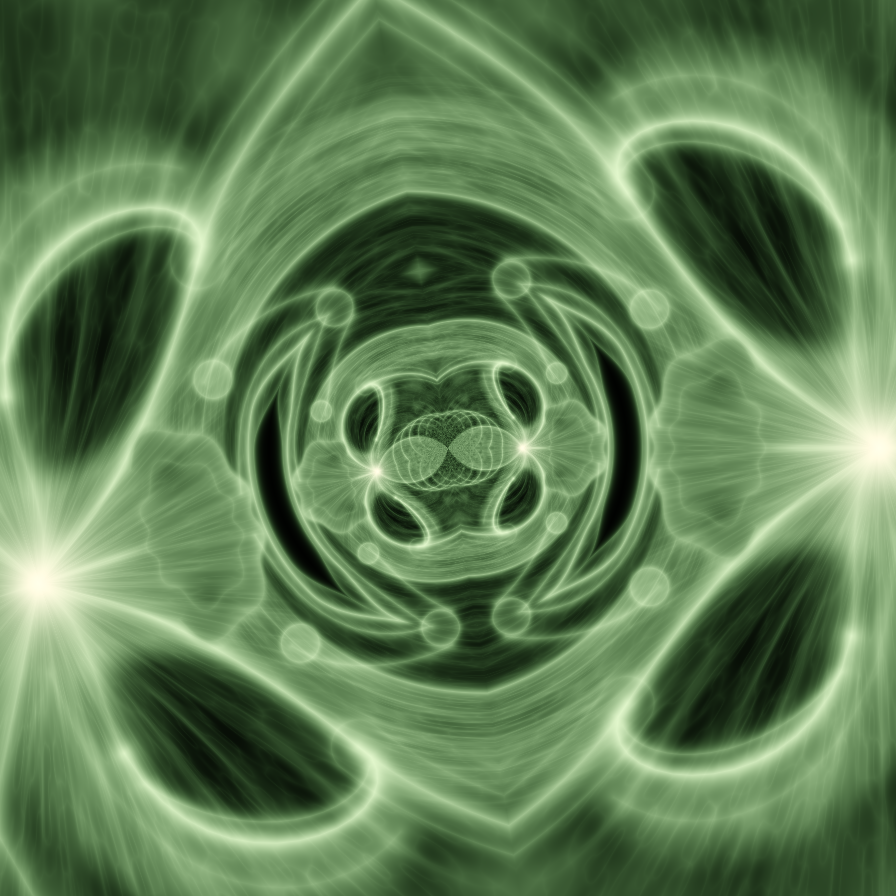
Reproduce this background procedurally as a Shadertoy shader.

```glsl
// Green flame fractal: glowing loops and filaments, folded by mirrors and a circle inversion.

const float SEAM_TILT = 0.16;     // tilt of the mirror seam, radians
const float INVERT_RADIUS = 0.4;  // the inside of this circle repeats the outside
const vec2 HUB = vec2(0.96, 0.0);

float hash(vec2 p) {
    return fract(sin(dot(p, vec2(127.1, 311.7))) * 43758.545);
}

float noise(vec2 p) {
    vec2 i = floor(p), f = fract(p);
    f = f * f * (3.0 - 2.0 * f);
    return mix(mix(hash(i), hash(i + vec2(1, 0)), f.x),
               mix(hash(i + vec2(0, 1)), hash(i + vec2(1, 1)), f.x), f.y);
}

// Thin bright threads along the level lines of stretched noise
float threads(vec2 p) {
    float sum = 0.0, gain = 0.5;
    for (int i = 0; i < 4; i++) {
        sum += gain * pow(1.0 - abs(2.0 * noise(p) - 1.0), 3.0);
        p = p * 1.9 + 7.3;
        gain *= 0.7;
    }
    return sum;
}

float segment(vec2 p, vec2 a, vec2 b) {
    vec2 ab = b - a;
    return length(p - a - ab * clamp(dot(p - a, ab) / dot(ab, ab), 0.0, 1.0));
}

// Distance to a cubic Bezier curve
float curve(vec2 p, vec2 a, vec2 b, vec2 c, vec2 d) {
    float nearest = 9.0;
    vec2 last = a;
    for (int i = 1; i <= 16; i++) {
        float t = float(i) / 16.0, s = 1.0 - t;
        vec2 next = s*s*s*a + 3.0*s*s*t*b + 3.0*s*t*t*c + t*t*t*d;
        nearest = min(nearest, segment(p, last, next));
        last = next;
    }
    return nearest;
}

float glow(float d, float width, float blur) {
    return exp(-abs(d) / max(width, blur)) * min(1.0, 1.6 * width / blur);
}

// Mirror over the seam, then over the axis, then invert; z is the local scale
vec3 foldSpace(vec2 p) {
    vec2 n = vec2(cos(SEAM_TILT), sin(SEAM_TILT));
    p -= 2.0 * min(dot(p, n), 0.0) * n;
    p.y = abs(p.y);
    float scale = max(1.0, INVERT_RADIUS * INVERT_RADIUS / max(dot(p, p), 1e-5));
    return vec3(p * scale, scale);
}

// Large loop with its dark eye, green halo and long strand
float loopLight(vec2 q, float base, float fan, float blur) {
    vec2 axis = normalize(vec2(-0.74, 0.67)), across = vec2(axis.y, -axis.x);
    vec2 h = q - vec2(0.73, 0.53), e = q - vec2(0.67, 0.475);
    float halo = length(vec2(dot(h, axis) / 0.46, dot(h, across) / 0.31));
    float eye = length(vec2(dot(e, axis) / 0.34, dot(e, across) / 0.18));
    float g = mix(base, 0.42 + 0.35 * fan, smoothstep(1.15, 0.8, halo));
    g = mix(g, 0.03 + 0.24 * fan, smoothstep(1.15, 0.8, eye));
    float lower = curve(q, HUB, vec2(0.72, 0.12), vec2(0.52, 0.38), vec2(0.38, 0.6));
    float upper = curve(q, vec2(0.38, 0.6), vec2(0.33, 0.78), vec2(0.82, 0.82), vec2(0.9, 0.42));
    float back = curve(q, vec2(0.9, 0.42), vec2(0.92, 0.28), vec2(0.88, 0.12), HUB);
    float inner = curve(q, vec2(0.39, 0.62), vec2(0.44, 0.72), vec2(0.7, 0.72), vec2(0.88, 0.5));
    float rim = curve(q, vec2(0.37, 0.78), vec2(0.58, 0.92), vec2(0.98, 0.8), vec2(1.0, 0.2));
    float strand = curve(q, vec2(-0.16, 1.03), vec2(0.1, 0.88), vec2(0.28, 0.76), vec2(0.4, 0.57));
    g += 1.3 * glow(min(lower, upper), 0.018, blur) + 0.8 * glow(back, 0.03, blur);
    g += 0.5 * glow(inner, 0.014, blur) + 0.3 * glow(rim, 0.025, blur);
    return g + 0.8 * glow(strand, 0.02, blur) + 0.25 * glow(strand - 0.06, 0.012, blur);
}

// Scalloped translucent bulb that tapers to the hub
float bulbLight(vec2 q, float base, float fan, float blur) {
    vec2 c = q - vec2(0.6, 0.0);
    float round1 = length(c / vec2(0.145, 0.24)) - 1.0 + 0.05 * cos(9.0 * atan(c.y, -c.x));
    float taper = max((q.y - 0.65 * (0.96 - q.x)) * 5.0, (0.64 - q.x) * 6.0);
    taper = max(taper, (q.x - 0.96) * 6.0);
    float d = min(round1, taper);
    float fill = 0.48 + 0.3 * fan - 0.2 * exp(-dot(q - vec2(0.61, 0.14), q - vec2(0.61, 0.14)) * 300.0);
    float g = mix(base, fill, smoothstep(0.08, -0.04, d));
    g += 0.35 * glow(d, 0.08, blur * 5.0) + 0.16 * glow(round1 + 0.3, 0.05, blur * 5.0);
    return g + 0.8 * glow(q.y, 0.012, blur) * smoothstep(0.66, 0.8, q.x) * smoothstep(1.1, 0.95, q.x);
}

// Chevrons, knobs and black crescent beside the inversion circle
float chevronLight(vec2 q, float r, float a, float base, float blur) {
    float arm = curve(q, vec2(0.13, 0.42), vec2(0.25, 0.44), vec2(0.4, 0.4), vec2(0.47, 0.31));
    float fold = curve(q, vec2(0.16, 0.365), vec2(0.28, 0.37), vec2(0.42, 0.3), vec2(0.47, 0.05));
    float knob = min(length(q - vec2(0.141, 0.374)), length(q - vec2(0.45, 0.31))) - 0.042;
    float g = base + 0.22 * smoothstep(0.012, -0.01, knob) + 0.4 * glow(knob, 0.007, blur);
    g += 0.5 * glow(arm, 0.012, blur) + 0.55 * glow(fold, 0.009, blur);
    float edge = r - INVERT_RADIUS - 0.046 * smoothstep(1.02, 0.5, a);
    float hole = r - INVERT_RADIUS - 0.034 * smoothstep(0.72, 0.3, a);
    g = mix(g, 0.0, smoothstep(0.006, -0.006, hole) * smoothstep(0.72, 0.6, a));
    return g + smoothstep(1.1, 0.95, a) * (0.95 * glow(edge, 0.008, blur) + 0.35 * glow(hole, 0.006, blur));
}

void mainImage(out vec4 fragColor, in vec2 fragCoord) {
    float side = min(iResolution.x, iResolution.y);
    vec3 f = foldSpace((2.0 * fragCoord - iResolution.xy) / side);
    vec2 q = f.xy, toHub = q - HUB;
    float blur = 1.6 * f.z / side, r = length(q), a = atan(q.y, q.x);
    float hubDist = length(toHub), hubAngle = atan(toHub.y, toHub.x);
    float fan = threads(vec2(hubAngle * 8.0, hubDist * 2.0));

    // Smoky ground and concentric arcs that peak at the seam
    float ring = r - 0.5 - 0.027 * a * a;
    float arcs = threads(vec2(ring * 26.0, a * 1.5));
    float g = 0.1 + 0.2 * noise(q * 6.0) + 0.2 * fan;
    g += (0.1 + 0.35 * arcs) * smoothstep(-0.02, 0.02, ring) * smoothstep(0.32, 0.12, ring);
    g = mix(g, 0.07 + 0.2 * arcs, smoothstep(0.015, -0.015, ring));
    g += 0.75 * glow(ring, 0.01, blur) * smoothstep(0.0, 1.2, a);
    g += 0.25 * glow(ring - 0.17, 0.016, blur) * smoothstep(0.8, 1.6, a);

    g = loopLight(q, g, fan, blur);
    g = bulbLight(q, g, fan, blur);
    g = chevronLight(q, r, a, g, blur);

    // Leaf past the hub, and far lines that invert into small circles
    g += 0.35 * smoothstep(1.15, 0.95, hubAngle) * smoothstep(0.02, 0.2, hubDist);
    g += 0.6 * glow(hubDist * sin(hubAngle - 1.05), 0.025, blur) * step(0.0, toHub.x);
    for (int i = 0; i < 5; i++) {
        float k = float(i), t = 0.2 + 0.36 * k;
        g += 0.5 * glow(dot(q, vec2(cos(t), sin(t))) - 1.3 - 0.2 * k, 0.02, blur);
    }

    // Seam diamond and hot hub
    vec2 seam = vec2(-sin(SEAM_TILT), cos(SEAM_TILT)), s = q - seam * INVERT_RADIUS;
    g += 0.35 * smoothstep(0.06, 0.0, abs(dot(s, vec2(seam.y, -seam.x))) + 1.4 * abs(dot(s, seam)));
    float heat = glow(hubDist, 0.085, blur);
    g += 2.2 * heat;

    // Green tone curve, warming at the hub
    float tone = 1.0 - exp(-1.3 * g);
    vec3 color = tone * (vec3(0.5, 1.0, 0.42) + vec3(0.43, 0.0, 0.42) * tone);
    fragColor = vec4(color + vec3(0.12, 0.0, 0.08) * heat, 1.0);
}
```
